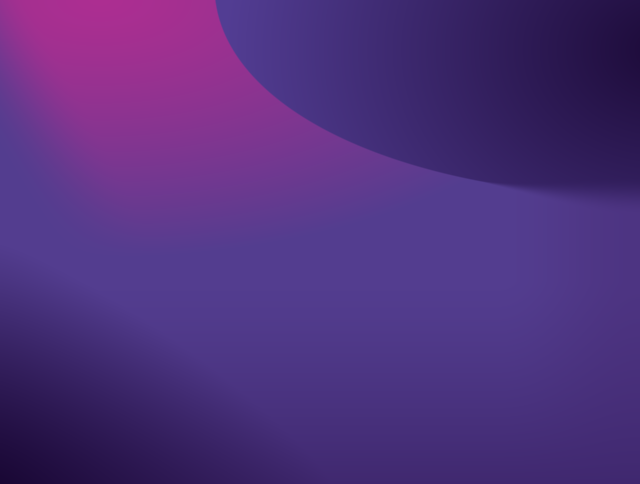
This background is drawn by a Shadertoy shader. Its source:

```glsl
// Smooth indigo backdrop: a magenta glow in the upper left, a dark lower left corner,
// and a large dark rounded panel reaching in from the upper right.
// Layered elliptical gradients, with a superellipse distance for the panel edge.

// Lengths are in canvas heights, origin at the lower left.
const vec3 INDIGO      = vec3(0.325, 0.239, 0.561);
const vec3 MAGENTA     = vec3(0.675, 0.180, 0.567);
const vec3 CORNER_DARK = vec3(0.098, 0.027, 0.204);
const vec3 FLOOR_TINT  = vec3(0.250, 0.157, 0.435);
const vec3 RIGHT_TINT  = vec3(0.302, 0.204, 0.510);
const vec3 PANEL_DARK  = vec3(0.110, 0.039, 0.220);
const vec3 PANEL_LIGHT = vec3(0.322, 0.239, 0.576);

const vec2 GLOW_CENTER = vec2(0.206, 1.0);
const vec2 GLOW_RADII  = vec2(1.065, 0.533);
const float GLOW_POWER = 1.3;
const vec2 GLOW_SIDE_POINT  = vec2(0.0, 0.948);
const vec2 GLOW_SIDE_NORMAL = vec2(0.878, 0.478);
const vec2 GLOW_SIDE_FADE   = vec2(-0.129, 0.077);

const vec2 CORNER_RADII  = vec2(0.687, 0.498);
const float CORNER_POWER = 1.2;
const float FLOOR_TOP    = 0.42;
const vec2 RIGHT_FADE    = vec2(1.03, 1.32);

const vec2 PANEL_CENTER  = vec2(1.357, 1.034);
const vec2 PANEL_RADII   = vec2(0.914, 0.440);
const float PANEL_POWER  = 2.1;
const vec2 PANEL_SHADE_CENTER = vec2(1.375, 0.897);
const vec2 PANEL_SHADE_RADII  = vec2(0.911, 0.722);
const vec2 PANEL_BLUR_RANGE   = vec2(0.95, 1.32);
const float PANEL_BLUR        = 0.04;

float powerNorm(vec2 q, float power) {
    q = pow(abs(q), vec2(power));
    return pow(q.x + q.y, 1.0 / power);
}

// Approximate signed distance, negative inside.
float superellipse(vec2 p, vec2 radii, float power) {
    vec2 q = abs(p) / radii;
    float n = max(powerNorm(q, power), 1e-4);
    vec2 gradient = pow(q / n, vec2(power - 1.0)) / radii;
    return (n - 1.0) / length(gradient);
}

vec3 backdrop(vec2 p) {
    // Indigo ground, dimmer toward the right and the floor
    vec3 color = mix(INDIGO, RIGHT_TINT, smoothstep(RIGHT_FADE.x, RIGHT_FADE.y, p.x));
    float floorFade = clamp(1.0 - p.y / FLOOR_TOP, 0.0, 1.0);
    color = mix(color, FLOOR_TINT, pow(floorFade, 1.3));

    // Dark lower left corner
    float corner = clamp(1.0 - powerNorm(p / CORNER_RADII, CORNER_POWER), 0.0, 1.0);
    color = mix(color, CORNER_DARK, corner);

    // Magenta glow, cut by a soft slanted side
    float reach = length((p - GLOW_CENTER) / GLOW_RADII);
    float glow = max(1.0 - pow(reach, GLOW_POWER), 0.0);
    float side = dot(p - GLOW_SIDE_POINT, GLOW_SIDE_NORMAL);
    glow *= smoothstep(GLOW_SIDE_FADE.x, GLOW_SIDE_FADE.y, side);
    return mix(color, MAGENTA, glow);
}

void mainImage(out vec4 fragColor, in vec2 fragCoord) {
    vec2 p = fragCoord / iResolution.y;
    vec3 color = backdrop(p);

    // Panel, lighter toward its curved left edge
    float shade = length((p - PANEL_SHADE_CENTER) / PANEL_SHADE_RADII);
    vec3 panel = mix(PANEL_DARK, PANEL_LIGHT, min(shade, 1.0));

    // The rim is crisp on the left and blurs toward the right
    float blur = PANEL_BLUR * smoothstep(PANEL_BLUR_RANGE.x, PANEL_BLUR_RANGE.y, p.x);
    blur = max(blur, 1.0 / iResolution.y);
    float rim = superellipse(p - PANEL_CENTER, PANEL_RADII, PANEL_POWER);
    color = mix(panel, color, smoothstep(-blur, blur, rim));

    fragColor = vec4(color, 1.0);
}
```
